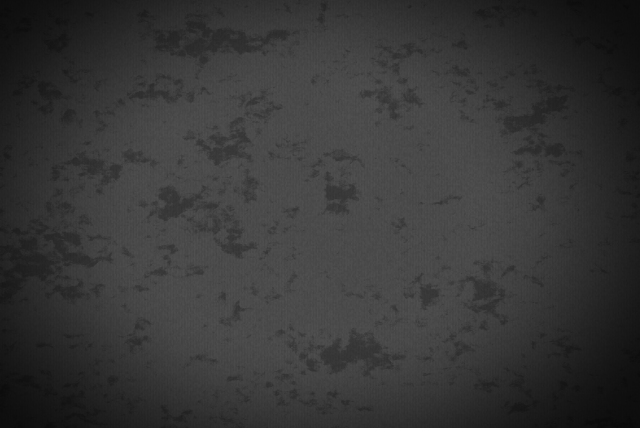
A Shadertoy shader for this texture:

```glsl
// Dark charcoal wall with mottled stains, fine vertical ribs and an oval vignette.

const int STAIN_COUNT = 12;

// Each stain: centre x, centre y, radius x, radius y, in canvas fractions.
const vec4 STAINS[STAIN_COUNT] = vec4[](
    vec4(0.36, 0.66, 0.06, 0.10), vec4(0.33, 0.52, 0.10, 0.09),
    vec4(0.56, 0.53, 0.06, 0.05), vec4(0.59, 0.86, 0.08, 0.05),
    vec4(0.63, 0.75, 0.04, 0.03), vec4(0.82, 0.71, 0.06, 0.09),
    vec4(0.15, 0.61, 0.06, 0.04), vec4(0.05, 0.42, 0.08, 0.12),
    vec4(0.27, 0.40, 0.04, 0.07), vec4(0.72, 0.34, 0.08, 0.07),
    vec4(0.54, 0.17, 0.09, 0.05), vec4(0.31, 0.90, 0.10, 0.06));

float hash(vec2 p) {
    vec3 q = fract(vec3(p.xyx) * 0.1031);
    q += dot(q, q.yzx + 33.33);
    return fract((q.x + q.y) * q.z);
}

float valueNoise(vec2 p) {
    vec2 cell = floor(p);
    vec2 f = fract(p);
    f = f * f * (3.0 - 2.0 * f);
    float low = mix(hash(cell), hash(cell + vec2(1, 0)), f.x);
    float high = mix(hash(cell + vec2(0, 1)), hash(cell + vec2(1, 1)), f.x);
    return mix(low, high, f.y);
}

float fbm(vec2 p) {
    float total = 0.0;
    float weight = 0.5;
    for (int i = 0; i < 5; i++) {
        total += weight * valueNoise(p);
        p = mat2(1.6, 1.2, -1.2, 1.6) * p + 7.3;
        weight *= 0.58;
    }
    return total / 1.112;
}

// Soft oval falloff: 1 in the middle, 0 in the corners.
float ovalLight(vec2 uv) {
    float d = length((uv - vec2(0.483, 0.5)) / vec2(0.5, 0.58));
    return smoothstep(1.31, 0.5, d);
}

// How likely staining is at a point.
float stainDensity(vec2 uv) {
    float density = 0.0;
    for (int i = 0; i < STAIN_COUNT; i++) {
        vec2 d = (uv - STAINS[i].xy) / STAINS[i].zw;
        density = max(density, exp(-dot(d, d)));
    }
    return density;
}

// Broken stain coverage: coarse and fine noise cut by the local density.
float stainMask(vec2 uv, vec2 p, float edge) {
    vec2 warp = vec2(fbm(p * 12.0), fbm(p * 12.0 + 31.0)) - 0.5;
    float coarse = fbm((p + 0.06 * warp) * vec2(15.0, 19.0));
    float fine = fbm((p + 0.03 * warp) * vec2(52.0, 78.0));
    float density = stainDensity(uv + 0.10 * warp);
    float level = 0.5 * (coarse + fine) + 0.19 * density + 0.05 * edge;
    return smoothstep(0.58, 0.76, level);
}

// Vertical ribs whose strength drifts along the surface.
float ribs(vec2 p) {
    float drift = 0.5 + valueNoise(p * vec2(30.0, 12.0));
    return drift * sin(6.28318 * p.x * 150.0);
}

void mainImage(out vec4 fragColor, in vec2 fragCoord) {
    vec2 uv = fragCoord / iResolution.xy;
    vec2 p = fragCoord / iResolution.y;

    float light = ovalLight(uv);
    float shade = mix(0.053, 0.291, light);

    // Broad mottling, then soft stains with broken edges.
    shade *= 1.0 + 0.07 * (fbm(p * 6.0) - 0.5);
    shade *= 1.0 - 0.25 * stainMask(uv, p, 1.0 - light);

    // Ribs and grain.
    shade *= 1.0 + 0.02 * ribs(p);
    shade *= 1.0 + 0.10 * (valueNoise(p * vec2(330.0, 260.0)) - 0.5);

    fragColor = vec4(vec3(shade), 1.0);
}
```
